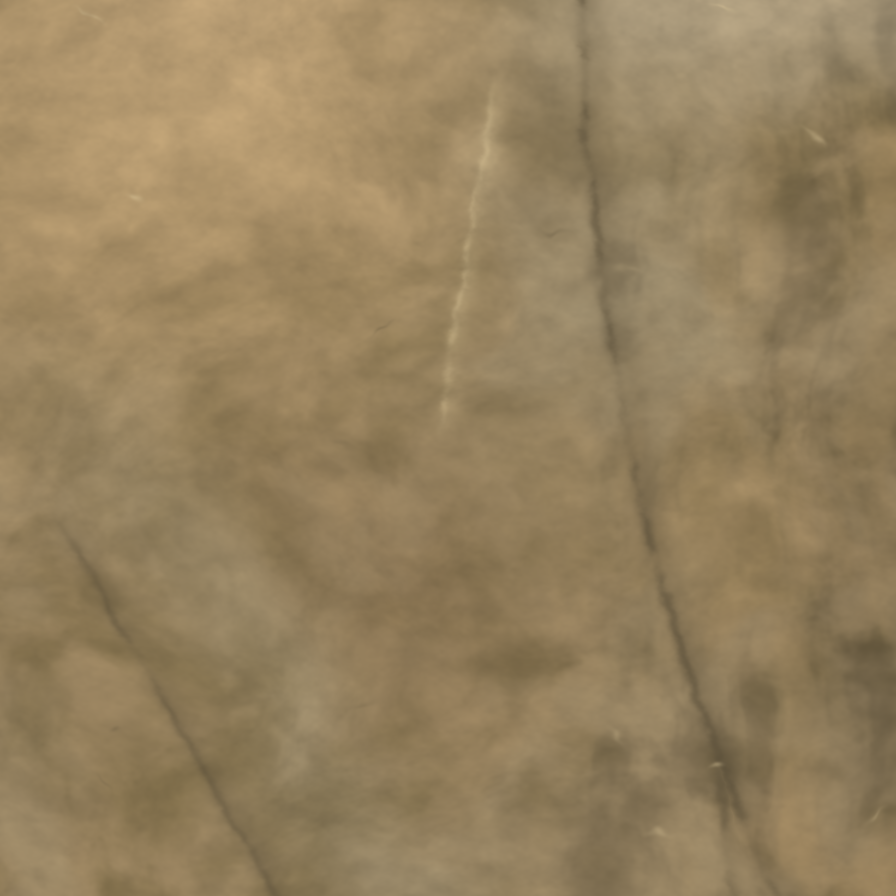
Write a WebGL 1 fragment shader that draws this texture.

```glsl
precision highp float;
// Polished tan stone slab with grey clouds, smudged dark veins and pale mineral flecks.
uniform vec2 u_resolution;

const vec3 OCHRE = vec3(0.515, 0.443, 0.300);
const vec3 TAN = vec3(0.585, 0.500, 0.364);
const vec3 GOLD = vec3(0.655, 0.550, 0.385);
const vec3 GREY = vec3(0.590, 0.538, 0.425);
const vec3 PALE_GREY = vec3(0.675, 0.612, 0.495);
const vec3 CREAM = vec3(0.775, 0.660, 0.490);
const vec3 RUST = vec3(0.510, 0.420, 0.295);
const vec3 SOOT = vec3(0.360, 0.315, 0.230);
const vec3 MINERAL = vec3(0.820, 0.740, 0.570);

float hash(vec2 p) {
  vec3 q = fract(vec3(p.xyx) * 0.1031);
  q += dot(q, q.yzx + 33.33);
  return fract((q.x + q.y) * q.z);
}

float noise(vec2 p) {
  vec2 cell = floor(p);
  vec2 f = fract(p);
  f = f * f * (3.0 - 2.0 * f);
  float low = mix(hash(cell), hash(cell + vec2(1.0, 0.0)), f.x);
  float high = mix(hash(cell + vec2(0.0, 1.0)), hash(cell + 1.0), f.x);
  return mix(low, high, f.y);
}

float fbm(vec2 p) {
  float sum = 0.0;
  float amplitude = 0.53;
  for (int i = 0; i < 4; i++) {
    sum += amplitude * noise(p);
    p = mat2(1.6, 1.2, -1.2, 1.6) * p + 17.3;
    amplitude *= 0.5;
  }
  return sum;
}

// Soft elliptical blob, 1 at the centre.
float blob(vec2 p, vec2 centre, vec2 radius) {
  vec2 d = (p - centre) / radius;
  return exp(-dot(d, d));
}

// Signed sideways distance to a ragged curve x = start + slope * t + bend * t * t.
float curveOffset(vec2 p, float start, float slope, float bend) {
  float t = 1.0 - p.y;
  float run = slope + 2.0 * bend * t;
  float wobble = 0.012 * (noise(vec2(p.y * 13.0, start * 50.0)) - 0.5)
               + 0.010 * (fbm(p * vec2(45.0, 60.0)) - 0.5);
  return (p.x - start - slope * t - bend * t * t - wobble) / sqrt(1.0 + run * run);
}

// Thin core with a broader shadow to one side.
float vein(float offset, float core, float halo) {
  float side = (offset - 0.4 * halo) / halo;
  return 0.55 * exp(-offset * offset / (core * core)) + 0.45 * exp(-side * side);
}

// Short ragged scratches, scattered by hash.
float flecks(vec2 p, float seed) {
  float sum = 0.0;
  for (int i = 0; i < 9; i++) {
    float id = float(i) * 7.0 + seed;
    vec2 d = p - vec2(hash(vec2(id, 1.0)), hash(vec2(id, 2.0)));
    float angle = 1.6 * (hash(vec2(id, 3.0)) - 0.5);
    d = mat2(cos(angle), -sin(angle), sin(angle), cos(angle)) * d;
    d.y += 5.0 * d.x * d.x + 0.010 * (noise(p * 75.0) - 0.5);
    float size = mix(0.006, 0.017, hash(vec2(id, 4.0)));
    sum += blob(d, vec2(0.0), vec2(size, 0.003)) * mix(0.2, 0.8, hash(vec2(id, 5.0)));
  }
  return min(sum, 1.0) * mix(0.4, 1.0, noise(p * 110.0));
}

void main() {
  vec2 p = gl_FragCoord.xy / u_resolution;
  vec2 warp = vec2(fbm(p * 4.0), fbm(p * 4.0 + 31.0)) - 0.5;
  vec2 q = p + 0.16 * warp;
  float broad = fbm(q * 4.5 + 5.0);
  float mottle = fbm(p * vec2(15.0, 18.0) + warp * 2.0 + 11.0);
  float speckle = fbm(p * vec2(36.0, 48.0) + warp * 3.0);
  float streak = fbm(p * vec2(20.0, 5.5) + warp * 2.0);
  float rightSide = smoothstep(0.52, 0.72, p.x);

  // Earthy ground
  vec3 color = mix(OCHRE, TAN, smoothstep(0.28, 0.64, 0.45 * broad + 0.55 * mottle));
  color = mix(color, GOLD, 0.45 * rightSide * smoothstep(0.45, 0.72, streak));
  color = mix(color, RUST, 0.5 * blob(q, vec2(0.47, 0.37), vec2(0.16, 0.13)));

  // Grey clouds: diagonal band on the left, wide column on the upper right
  float diagonal = q.x + 0.62 * q.y - 0.46;
  float band = exp(-diagonal * diagonal / 0.009) * smoothstep(0.72, 0.52, q.y);
  float column = blob(q, vec2(0.68, 0.84), vec2(0.19, 0.34));
  float cloud = 0.65 * band + 0.75 * column + 0.35 * smoothstep(0.50, 0.70, broad);
  color = mix(color, GREY, clamp(cloud, 0.0, 0.85) * mix(0.45, 1.1, mottle));

  // Light falling from the top
  color = mix(color, GOLD, 0.72 * blob(q, vec2(0.18, 0.86), vec2(0.32, 0.36)));
  color = mix(color, CREAM, 0.85 * blob(q, vec2(0.21, 1.06), vec2(0.28, 0.33)));
  color = mix(color, PALE_GREY, 0.85 * smoothstep(0.84, 0.98, q.y) * rightSide);

  // Smoky upright streaks and dim right edge
  float smoke = rightSide * smoothstep(0.50, 0.28, 0.7 * streak + 0.3 * mottle);
  color *= 1.0 - 0.12 * smoke - 0.11 * blob(q, vec2(1.03, 0.28), vec2(0.10, 0.26));

  // Broken dark veins
  float broken = mix(0.3, 1.0, smoothstep(0.28, 0.62, 0.5 * noise(p * 19.0) + 0.5 * speckle));
  float mainVein = vein(curveOffset(p, 0.650, 0.010, 0.200), 0.0060, 0.019);
  float branch = vein(curveOffset(p, 0.745, 0.060, 0.010), 0.007, 0.011) * smoothstep(0.19, 0.12, p.y);
  float leftVein = vein(curveOffset(p, -0.272, 0.580, 0.0), 0.005, 0.015) * smoothstep(0.43, 0.37, p.y);
  color = mix(color, SOOT, 0.78 * broken * max(max(mainVein, 0.8 * branch), 0.75 * leftVein));

  // Interrupted pale hairline, pale and dark scratches
  float hairline = vein(curveOffset(p, 0.568, -0.155, 0.0), 0.004, 0.011)
                 * smoothstep(0.50, 0.57, p.y) * smoothstep(0.93, 0.86, p.y);
  color = mix(color, MINERAL, 0.50 * hairline * broken);
  color = mix(color, SOOT, 0.45 * flecks(p, 5.0));
  color = mix(color, MINERAL, flecks(p, 3.0));

  // Mottled tone and fine grain
  float grain = noise(p * vec2(75.0, 120.0)) + noise(p * vec2(150.0, 190.0)) - 1.0;
  color *= 1.0 + 0.022 * grain + 0.16 * (mottle - 0.5) + 0.13 * (speckle - 0.5);
  gl_FragColor = vec4(color, 1.0);
}
```
